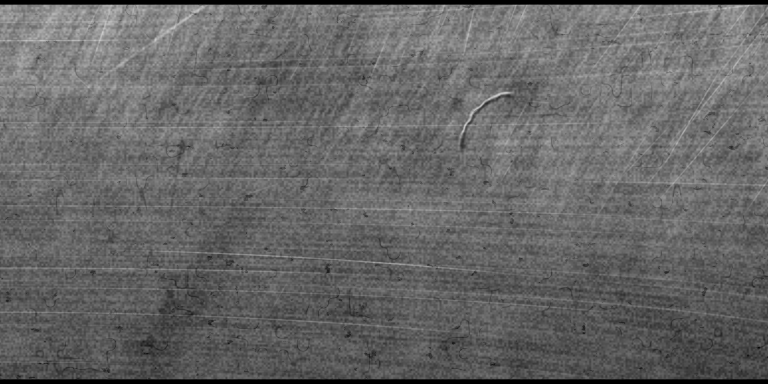
A Shadertoy shader for this texture:

```glsl
// Scratched, brushed grey metal plate between two thin black borders.
// Layers: broad shading, stretched noise for brushing, hashed scratch
// segments, sagging hairline arcs, dark pits and one curved gouge.

#define BORDER 0.012        // height of each black border
#define BASE_LOW 0.318      // grey at the bottom
#define BASE_RISE 0.185     // extra grey at the top
#define GRAIN 0.15          // fine isotropic grain
#define MOTTLE 0.11         // cloudy tone variation
#define BRUSH 0.09          // strength of brushed streaks
#define ARC_LIGHT 0.13      // brightness of hairline arcs
#define SCRATCH_LIGHT 0.15  // brightness of straight scratches
#define PIT_DARK 0.13       // darkness of pits and curls

float hash(vec2 p) {
    vec3 q = fract(p.xyx * vec3(0.1031, 0.1030, 0.0973));
    q += dot(q, q.yzx + 33.33);
    return fract((q.x + q.y) * q.z);
}

float noise(vec2 p) {
    vec2 i = floor(p), f = fract(p);
    f = f * f * (3.0 - 2.0 * f);
    return mix(mix(hash(i), hash(i + vec2(1, 0)), f.x),
               mix(hash(i + vec2(0, 1)), hash(i + vec2(1, 1)), f.x), f.y);
}

float fbm(vec2 p) {
    float sum = 0.0, amp = 0.5;
    for (int i = 0; i < 4; i++) {
        sum += amp * noise(p);
        p = p * 2.03 + 17.1;
        amp *= 0.5;
    }
    return sum / 0.9375;
}

// Soft line of half width w; never thinner than a pixel
float line(float d, float w) {
    return 1.0 - smoothstep(0.0, w + 1.0 / iResolution.y, abs(d));
}

float blob(vec2 p, vec2 centre, vec2 size) {
    vec2 q = (p - centre) / size;
    return exp(-dot(q, q));
}

// x: distance to the segment, y: position along it from 0 to 1
vec2 segment(vec2 p, vec2 a, vec2 b) {
    vec2 ab = b - a;
    float t = clamp(dot(p - a, ab) / dot(ab, ab), 0.0, 1.0);
    return vec2(length(p - a - ab * t), t);
}

// Noise stretched along a direction
float streak(vec2 p, float angle, float along, float across) {
    vec2 dir = vec2(cos(angle), sin(angle));
    return noise(vec2(dot(p, dir) * along, dot(p, vec2(-dir.y, dir.x)) * across)) - 0.5;
}

// Tapered scratches starting inside area (corner, size)
float scratches(vec2 p, vec4 area, float angle, float turn, float len, int count, float seed) {
    float sum = 0.0;
    for (int i = 0; i < count; i++) {
        vec2 id = vec2(float(i) * 1.7, seed);
        vec2 a = area.xy + area.zw * vec2(hash(id), hash(id + 3.1));
        float turned = angle + turn * (hash(id + 5.7) - 0.5);
        float reach = len * (0.3 + hash(id + 9.2));
        vec2 s = segment(p, a, a + reach * vec2(cos(turned), sin(turned)));
        float power = hash(id + 12.4);
        sum += line(s.x, 0.001) * 4.0 * s.y * (1.0 - s.y) * (0.15 + 0.85 * power * power);
    }
    return sum;
}

// Sparse hairlines, one per row of the bent height v
float arcs(float x, float v, float rows, float seed) {
    float row = floor(v * rows);
    float offset = 0.3 + 0.4 * hash(vec2(row, seed));
    float power = pow(hash(vec2(row, seed + 4.0)), 3.5);
    float extent = smoothstep(0.3, 0.75, noise(vec2(x * 1.6, row * 7.3 + seed)));
    return line((fract(v * rows) - offset) / rows, 0.0006) * power * extent;
}

float shading(vec2 p) {
    float tone = BASE_LOW + BASE_RISE * p.y;
    tone += 0.06 * blob(p, vec2(0.15, 0.95), vec2(0.4, 0.25));
    tone += 0.04 * blob(p, vec2(1.6, 0.6), vec2(0.4, 0.25));
    tone -= 0.09 * blob(p, vec2(0.76, 0.82), vec2(0.24, 0.14));
    tone -= 0.10 * blob(p, vec2(1.37, 0.77), vec2(0.07, 0.05));
    tone -= 0.05 * blob(p, vec2(2.0, 0.0), vec2(0.5, 0.35));
    float smudge = segment(p, vec2(0.41, 0.08), vec2(0.62, 0.42)).x + 0.06 * (fbm(p * 9.0) - 0.5);
    return tone - 0.055 * (1.0 - smoothstep(0.0, 0.08, smudge));
}

float pits(vec2 p) {
    float curl = 1.0 - smoothstep(0.0, 0.09, abs(noise(p * 38.0) - 0.5));
    curl *= smoothstep(0.62, 0.8, noise(p * 21.0 + 40.0));
    float speck = smoothstep(0.74, 0.86, fbm(p * vec2(42.0, 55.0) + 9.0));
    return 0.75 * curl + 1.2 * speck;
}

// Bright curved rim with a dark inner shadow
float gouge(vec2 p) {
    vec2 q = p - vec2(1.345, 0.61);
    float d = length(q) - 0.148 + 0.012 * (noise(p * 45.0) - 0.5);
    float span = (1.0 - smoothstep(-0.02, 0.0, q.x)) * smoothstep(-0.02, 0.01, q.y);
    float rim = line(d, 0.004) * smoothstep(0.0, 0.06, q.y);
    return span * (0.28 * rim - 0.2 * line(d + 0.008, 0.006));
}

void mainImage(out vec4 fragColor, in vec2 fragCoord) {
    vec2 p = fragCoord / iResolution.y;
    float px = 1.0 / iResolution.y;
    float v = p.y + mix(0.037, -0.025, p.y) * p.x * p.x;
    float upper = smoothstep(0.3, 0.85, p.y + 0.1 * p.x);

    // Surface tone and brushing
    float tone = shading(p);
    tone += MOTTLE * (fbm(p * 11.0) - 0.5) + GRAIN * (noise(p * 190.0) - 0.5);
    tone += BRUSH * (noise(vec2(p.x * 3.0, v * 140.0)) - 0.5);
    tone += BRUSH * upper * (streak(p, 0.95, 9.0, 130.0) + streak(p, 1.25, 12.0, 100.0));
    tone -= PIT_DARK * pits(p);

    // Hairline arcs, with two long prominent ones
    float hair = arcs(p.x, v, 42.0, 1.0) + 0.7 * arcs(p.x, v, 95.0, 8.0);
    float fade = smoothstep(0.2, 0.6, p.x) * (1.0 - smoothstep(1.0, 1.5, p.x));
    float sag = p.y + 0.037 * p.x * p.x;
    hair += 1.5 * line(sag - 0.352, 0.001) * fade;
    hair += line(sag - 0.187, 0.001) * (1.0 - smoothstep(0.7, 1.5, p.x));
    tone += ARC_LIGHT * hair;

    // Straight scratches
    float cuts = scratches(p, vec4(1.5, 0.4, 0.5, 0.45), 0.95, 0.2, 0.5, 26, 2.0);
    cuts += 0.8 * scratches(p, vec4(0.2, 0.76, 1.2, 0.2), 1.2, 0.3, 0.18, 36, 5.0);
    cuts += 0.7 * scratches(p, vec4(1.1, 0.45, 0.5, 0.3), 0.9, 0.4, 0.2, 16, 11.0);
    cuts += 0.5 * scratches(p, vec4(0.0, 0.0, 2.0, 0.9), 0.3, 2.4, 0.15, 24, 7.0);
    vec2 slash = segment(p, vec2(0.11, 0.69), vec2(0.54, 0.99));
    cuts += 1.2 * line(slash.x, 0.004) * slash.y;
    tone += SCRATCH_LIGHT * cuts + gouge(p);

    // Dark upright scuff and black borders
    tone -= 0.07 * line(segment(p, vec2(0.445, 0.45), vec2(0.475, 0.64)).x, 0.004);
    float inside = smoothstep(-0.5 * px, 0.5 * px, min(p.y, 1.0 - p.y) - BORDER);
    fragColor = vec4(vec3(clamp(tone, 0.0, 1.0) * inside), 1.0);
}
```
